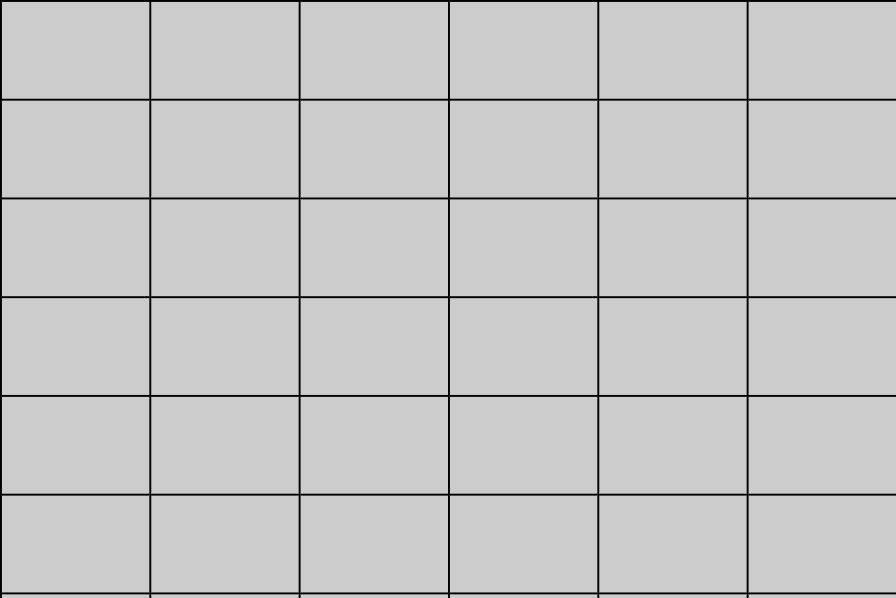
Give the GLSL for this pattern, as a Shadertoy shader.

```glsl
// Antialiased coverage of ruled lines spaced by period, each centred half a width past its start
float ruledLine(float position, float period, float width, float pixel) {
    float offset = mod(position - 0.5 * width + 0.5 * period, period) - 0.5 * period;
    return clamp(0.5 + (0.5 * width - abs(offset)) / pixel, 0.0, 1.0);
}

void mainImage(out vec4 fragColor, in vec2 fragCoord) {
    // Canvas widths, measured from the top left corner
    float pixel = 1.0 / iResolution.x;
    vec2 position = vec2(fragCoord.x, iResolution.y - fragCoord.y) * pixel;

    // Six columns; six full rows and a sliver of a seventh
    float lineWidth = 0.00215;
    float vertical = ruledLine(position.x, 1.0 / 6.0, lineWidth, pixel);
    float horizontal = ruledLine(position.y, 0.1102, lineWidth, pixel);

    // Black rules over flat grey
    vec3 color = mix(vec3(0.8), vec3(0.0), max(vertical, horizontal));
    fragColor = vec4(color, 1.0);
}
```
